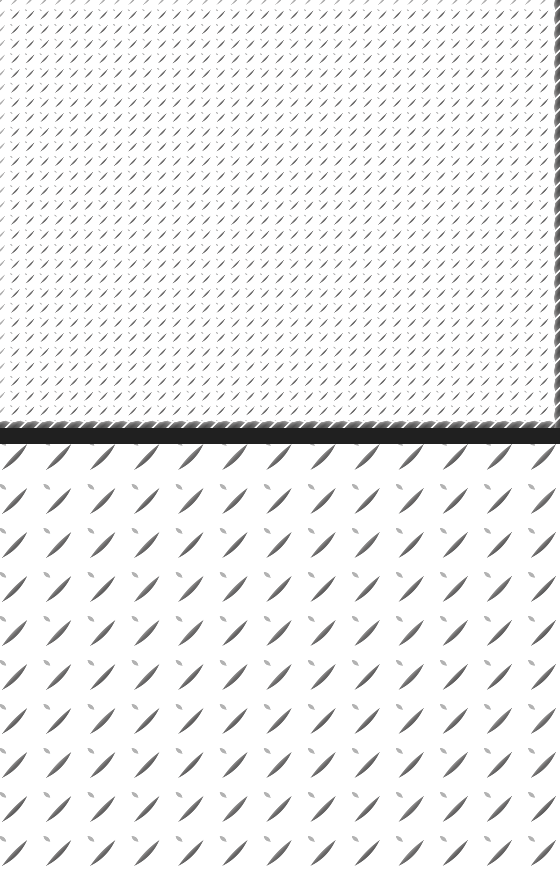
Top, the full canvas; bottom, a detail of the centre.
This pattern is drawn by a Shadertoy shader. Its source:

```glsl
// Embossed tread: a grid of thin grey leaf-shaped slashes, each with a faint tick.
// Cells come from fract; slashes are tapered strokes with slight hashed wear.
// Twisted, shaded beads border the right and lower edges.

const vec2 REPEATS = vec2(38.13, 29.18);   // cells across and down
const vec2 SLASH_OFFSET = vec2(0.043, 0.16); // slash centre inside the lattice
const vec3 PAPER = vec3(1.0);
const vec3 INK = vec3(0.39, 0.385, 0.385);
const vec3 SILVER = vec3(0.66, 0.655, 0.655);
const vec3 TICK_GREY = vec3(0.70);
const vec3 BEAD_DARK = vec3(0.29);
const vec3 BEAD_LIGHT = vec3(0.78, 0.77, 0.77);

float hash21(vec2 p) {
    vec3 q = fract(vec3(p.xyx) * 0.1031);
    q += dot(q, q.yzx + 33.33);
    return fract((q.x + q.y) * q.z);
}

// Soft fill of a signed distance, one pixel wide.
float coverage(float d, float pixel) {
    return 1.0 - smoothstep(-0.5 * pixel, 0.5 * pixel, d);
}

// Rotates into stroke axes: x runs along the direction, y across it.
vec2 strokeAxes(vec2 p, vec2 dir) {
    return vec2(dot(p, dir), dot(p, vec2(-dir.y, dir.x)));
}

// Tapered stroke with pointed ends and a gentle bow.
float leafDistance(vec2 p, float halfLength, float halfWidth, float bow) {
    float t = p.x / halfLength;
    float taper = 1.0 - t * t;
    return max(abs(p.y + bow * taper) - halfWidth * taper,
               abs(p.x) - halfLength);
}

// Slash and tick of one cell, centred on the slash.
vec3 treadCell(vec2 p, float wear, float strength, float pixel) {
    vec2 s = strokeAxes(p, normalize(vec2(1.0, 1.03)));
    float leaf = leafDistance(s, 0.41, 0.056 + 0.008 * wear, 0.018);
    float sheen = smoothstep(-0.04, 0.05, s.y);
    vec3 tone = mix(INK, SILVER, 0.65 * sheen + 0.12 * wear);
    vec3 col = mix(PAPER, tone, coverage(leaf, pixel) * strength);

    vec2 k = strokeAxes(p - vec2(-0.27, 0.32), normalize(vec2(1.0, -0.8)));
    float tick = leafDistance(k, 0.10, 0.042, 0.0);
    return mix(col, TICK_GREY, coverage(tick, pixel) * strength);
}

// Twisted border: depth is the distance inward from the edge.
vec3 beadBorder(vec3 base, float depth, float width, float phase, float pixel) {
    float across = abs(fract(phase) - 0.5) * 2.0; // 0 in gap, 1 on the bead ridge
    float reach = width * (0.72 + 0.28 * across);
    float body = coverage(depth - reach, pixel);
    float gap = coverage((0.16 - across) * -0.35, pixel);
    float inward = clamp(depth / width, 0.0, 1.0);
    float shade = 0.75 * inward * inward + 0.3 * (1.0 - across);
    vec3 bead = mix(BEAD_DARK, BEAD_LIGHT, clamp(shade, 0.0, 1.0));
    return mix(base, bead, body * (1.0 - gap));
}

void mainImage(out vec4 fragColor, in vec2 fragCoord) {
    vec2 p = fragCoord / iResolution.xy * REPEATS;
    float pixel = REPEATS.y / iResolution.y;

    // Repeating tread, paler where the left and top edges cut it.
    vec2 lattice = p - SLASH_OFFSET + 0.5;
    float wear = hash21(floor(lattice)) - 0.5;
    float edge = min(p.x, REPEATS.y - p.y);
    float strength = mix(0.55, 1.0, smoothstep(0.2, 0.5, edge));
    vec3 col = treadCell(fract(lattice) - 0.5, wear, strength, pixel);

    // Border beads continue the slash diagonal.
    float fromRight = REPEATS.x - p.x;
    float phase = (p.x - SLASH_OFFSET.x) - (p.y - SLASH_OFFSET.y);
    float inBorder = max(coverage(p.y - 0.5, pixel),
                         coverage(fromRight - 0.42, pixel));
    col = mix(col, PAPER, inBorder);
    col = beadBorder(col, p.y, 0.5, phase, pixel);
    col = beadBorder(col, fromRight, 0.42, phase, pixel);

    fragColor = vec4(col, 1.0);
}
```
